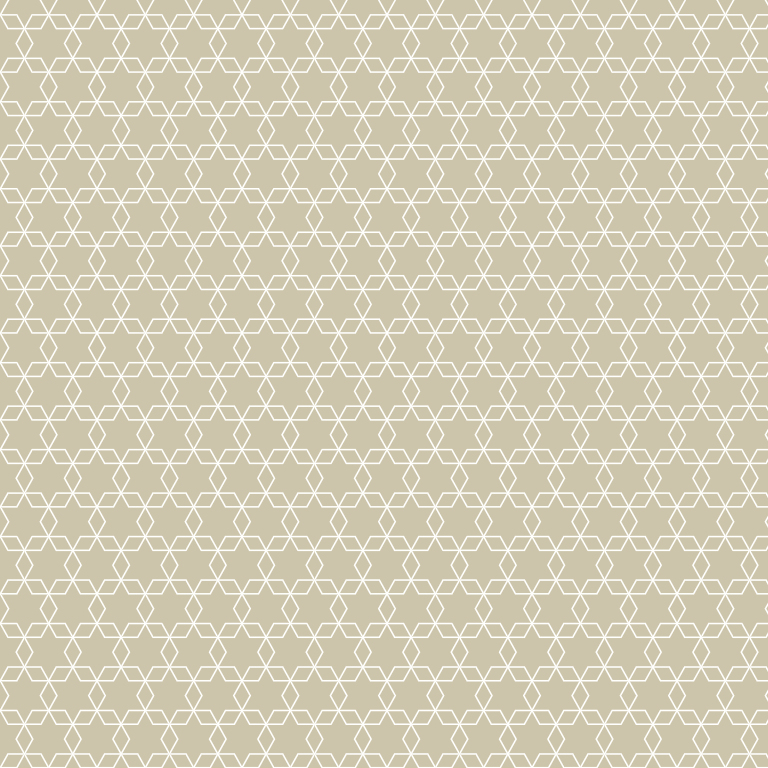
This pattern is drawn by a WebGL 1 fragment shader. Its source:

```glsl
precision highp float;
// Thin white outlines of interlocking six-pointed stars on a flat beige ground.

uniform vec2 u_resolution;

// Lengths are fractions of the canvas height
const vec2 PITCH = vec2(0.06294, 0.05661);   // star spacing along and between rows
const vec2 ORIGIN = vec2(0.0004, 0.0);       // lattice offset from the top left corner
const float TIP_SHARE = 0.658;               // upper tip height as a share of the row pitch
const float LINE_WIDTH = 0.0020;
const vec3 GROUND = vec3(0.804, 0.773, 0.671);
const vec3 LINE = vec3(1.0, 1.0, 0.992);

float segmentDistance(vec2 p, vec2 a, vec2 b) {
  vec2 ap = p - a;
  vec2 ab = b - a;
  return length(ap - ab * clamp(dot(ap, ab) / dot(ab, ab), 0.0, 1.0));
}

// Distance to the outline of a star made of two mirrored triangles
float starOutline(vec2 p) {
  p = abs(p);
  float slope = 0.5 * PITCH.x / PITCH.y;
  float tipY = TIP_SHARE * PITCH.y;
  float sideY = PITCH.y - tipY;
  vec2 topTip = vec2(0.0, tipY);
  vec2 upperNotch = vec2(slope * (tipY - sideY), sideY);
  vec2 sideTip = vec2(0.5 * PITCH.x, sideY);
  vec2 sideNotch = vec2(slope * tipY, 0.0);

  float d = segmentDistance(p, topTip, upperNotch);
  d = min(d, segmentDistance(p, upperNotch, sideTip));
  return min(d, segmentDistance(p, sideTip, sideNotch));
}

// Offset from the nearest point of a rectangular lattice
vec2 centredRepeat(vec2 p, vec2 period) {
  return (fract(p / period + 0.5) - 0.5) * period;
}

// Alternate rows are shifted by half a star
float starLattice(vec2 p) {
  vec2 period = PITCH * vec2(1.0, 2.0);
  vec2 evenRow = centredRepeat(p - vec2(0.5 * PITCH.x, 0.0), period);
  vec2 oddRow = centredRepeat(p - vec2(0.0, PITCH.y), period);
  return min(starOutline(evenRow), starOutline(oddRow));
}

// Share of a pixel-wide window covered by the line
float lineCoverage(float d, float pixel) {
  float halfWidth = 0.5 * LINE_WIDTH;
  float nearEdge = clamp((d + halfWidth) / pixel + 0.5, 0.0, 1.0);
  float farEdge = clamp((d - halfWidth) / pixel + 0.5, 0.0, 1.0);
  return nearEdge - farEdge;
}

void main() {
  float pixel = 1.0 / u_resolution.y;
  vec2 p = gl_FragCoord.xy * pixel;
  p.y = 1.0 - p.y;   // rows are measured down from the top edge

  float cover = lineCoverage(starLattice(p - ORIGIN), pixel);
  gl_FragColor = vec4(mix(GROUND, LINE, cover), 1.0);
}
```
